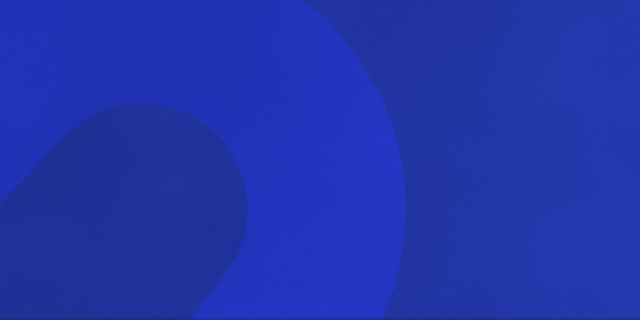
Give the GLSL for this background, as a Shadertoy shader.

```glsl
// Blue leathery paper with a broad ring curving around a flared, rounded tab.
#define CENTER vec2(0.4427, 0.3464)
#define RING_RADIUS 0.8255
#define TAB_RADIUS 0.3307
#define TAB_ANGLE 0.862
#define TAB_FLARE 0.054
#define GRAIN_SCALE 65.0
#define GRAIN_DEPTH 0.035
#define CLOUD_DEPTH 0.05

float hash(vec2 p) {
    vec3 q = fract(p.xyx * 0.1031);
    q += dot(q, q.yzx + 33.33);
    return fract((q.x + q.y) * q.z);
}

float noise(vec2 p) {
    vec2 cell = floor(p), f = fract(p);
    f = f * f * (3.0 - 2.0 * f);
    return mix(mix(hash(cell), hash(cell + vec2(1, 0)), f.x),
               mix(hash(cell + vec2(0, 1)), hash(cell + vec2(1, 1)), f.x), f.y);
}

float fbm(vec2 p) {
    float sum = 0.0, weight = 0.5;
    for (int i = 0; i < 4; i++) {
        sum += weight * noise(p);
        p = mat2(1.6, 1.2, -1.2, 1.6) * p + 17.3;
        weight *= 0.5;
    }
    return sum;
}

// Round head with straight sides that widen toward the tail.
float flaredTab(vec2 p, float angle, float flare, float radius) {
    vec2 axis = vec2(cos(angle), sin(angle));
    vec2 q = vec2(abs(dot(p, vec2(-axis.y, axis.x))), dot(p, axis));
    vec2 sideNormal = vec2(cos(flare), sin(flare));
    bool onHead = q.y * sideNormal.x > q.x * sideNormal.y;
    return (onHead ? length(q) : dot(q, sideNormal)) - radius;
}

// Short diagonal creases, bent by a slower noise.
float creases(vec2 p) {
    vec2 bend = vec2(noise(p * 9.0), noise(p * 9.0 + 40.0));
    vec2 along = mat2(0.77, -0.64, 0.64, 0.77) * (p + 0.06 * bend);
    return fbm(along * vec2(0.55, 1.2) * GRAIN_SCALE);
}

void mainImage(out vec4 fragColor, in vec2 fragCoord) {
    float pixel = 1.0 / iResolution.y;
    vec2 uv = fragCoord / iResolution.xy;
    vec2 p = fragCoord * pixel;
    vec2 fromCenter = p - CENTER;

    // Flat areas with soft gradients
    vec3 ground = mix(vec3(0.127, 0.202, 0.628), vec3(0.139, 0.222, 0.680),
                      smoothstep(0.53, 0.95, uv.x - 0.12 * uv.y));
    float ringLight = smoothstep(0.1, 0.62, uv.x + 0.25 * (0.5 - uv.y));
    vec3 ring = mix(vec3(0.125, 0.192, 0.695), vec3(0.137, 0.208, 0.757), ringLight);
    ring += vec3(0.003, 0.005, 0.025) * (1.0 - smoothstep(0.0, 0.18, uv.x));
    vec3 tab = mix(vec3(0.123, 0.193, 0.590), vec3(0.126, 0.197, 0.612),
                   smoothstep(0.0, 0.4, uv.x));

    // Layer the shapes
    float ringDist = length(fromCenter) - RING_RADIUS;
    float tabDist = flaredTab(fromCenter, TAB_ANGLE, TAB_FLARE, TAB_RADIUS);
    vec3 color = mix(ring, ground, smoothstep(-pixel, pixel, ringDist));
    color = mix(tab, color, smoothstep(-pixel, pixel, tabDist));

    // Cloudy wear and embossed grain
    float cloud = fbm(p * 4.0 + 3.0) - 0.47;
    float relief = creases(p) - creases(p + vec2(-0.003, 0.005));
    float speck = fbm(p * GRAIN_SCALE * 2.0) - 0.47;
    color *= 1.0 + CLOUD_DEPTH * cloud + GRAIN_DEPTH * (2.0 * relief + speck);
    color += vec3(0.008, 0.012, 0.008) * cloud;

    // Thin shade on the lower border
    color *= 1.0 - 0.12 * (1.0 - smoothstep(0.003, 0.012, p.y));
    fragColor = vec4(color, 1.0);
}
```
